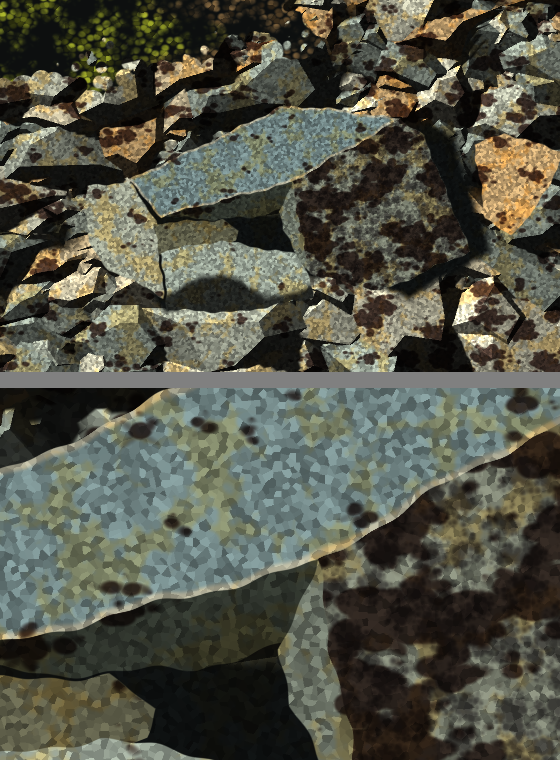
Top: the whole. Bottom: its middle third, enlarged.
This texture is drawn by a WebGL 1 fragment shader. Its source:

```glsl
precision highp float;
uniform vec2 u_resolution;

const vec3 SUN = vec3(-0.5, 0.62, 0.6);
const vec3 GREY = vec3(0.55, 0.59, 0.54);
const vec3 PALE = vec3(0.80, 0.79, 0.69);
const vec3 OCHRE = vec3(0.70, 0.58, 0.40);
const vec3 SHADE = vec3(0.05, 0.06, 0.06);
const vec3 LEAF = vec3(0.46, 0.49, 0.12);
const vec3 TWIG = vec3(0.40, 0.31, 0.19);

vec2 hash2(vec2 p) {
  vec3 q = fract(p.xyx * vec3(0.1031, 0.1030, 0.0973));
  q += dot(q, q.yzx + 33.33);
  return fract((q.xx + q.yz) * q.zy);
}

// Cellular noise: nearest distance and cell id
vec2 cell(vec2 p) {
  vec2 best = vec2(9.0, 0.0);
  for (int j = -1; j <= 1; j++)
    for (int i = -1; i <= 1; i++) {
      vec2 c = floor(p) + vec2(float(i), float(j));
      vec2 r = hash2(c);
      float d = length(c + r - p);
      if (d < best.x) best = vec2(d, fract(r.x * 7.0 + r.y * 13.0));
    }
  return best;
}

float patches(vec2 p) {
  return 0.55 * cell(p).x + 0.3 * cell(p * 2.3 + 4.0).x + 0.22 * cell(p * 5.3 + 9.0).x;
}

// Faceted boulders: height, slope, id
vec4 boulders(vec2 p) {
  vec4 best = vec4(-9.0);
  for (int j = -1; j <= 1; j++)
    for (int i = -1; i <= 1; i++) {
      vec2 c = floor(p) + vec2(float(i), float(j));
      vec2 r = hash2(c + 105.0);
      vec2 q = p - c - 0.15 - 0.7 * r;
      float base = 0.7 * hash2(c + 131.0).x;
      vec2 slope = 0.9 * (r.yx - 0.5);
      float h = base + 0.4 - dot(slope, q);
      for (int k = 0; k < 5; k++) {
        vec2 v = hash2(c * 3.0 + float(k) * 7.7 + 202.0);
        float a = 1.2566 * (float(k) + 0.9 * v.x);
        vec2 s = vec2(cos(a), sin(a)) * mix(0.8, 2.6, v.y);
        float side = base + 0.85 - dot(s, q);
        if (side < h) { h = side; slope = s; }
      }
      if (h > best.x) best = vec4(h, slope, r.x);
    }
  return best;
}

// Sunlit heap of large and small boulders: colour and lichen level
vec4 heap(vec2 p) {
  vec2 q = vec2((p.x - 0.75) * (4.2 + 2.2 * p.y), p.y * (4.6 + 2.4 * p.y)) + 20.0;
  vec4 rock = boulders(q);
  vec4 small = boulders(q * 2.1 + 40.0);
  small.x = small.x / 2.1 + 0.12;
  if (small.x > rock.x) rock = small;
  float blocked = 0.0;
  for (int k = 1; k <= 4; k++) {
    float t = 0.17 * float(k);
    blocked = max(blocked, boulders(q + SUN.xy * t).x - rock.x - SUN.z * t);
  }
  float light = max(dot(normalize(vec3(rock.yz, 1.0)), SUN), 0.0);
  light *= (1.0 - smoothstep(0.0, 0.07, blocked)) * smoothstep(0.05, 0.45, rock.x);
  vec3 tint = mix(GREY, PALE, smoothstep(0.3, 0.7, rock.w));
  tint = mix(tint, OCHRE, smoothstep(0.72, 0.82, rock.w) * smoothstep(0.1, 0.5, p.y));
  return vec4(tint * (0.1 + 1.1 * light), 0.25 + 0.17 * fract(rock.w * 9.0));
}

float edge(vec2 p, vec2 a, vec2 b) {
  vec2 d = normalize(b - a);
  return dot(p - a, vec2(-d.y, d.x));
}

// Convex six-sided outline, corners clockwise
float hexagon(vec2 p, vec2 a, vec2 b, vec2 c, vec2 d, vec2 e, vec2 f) {
  return max(max(max(edge(p, a, b), edge(p, b, c)), max(edge(p, c, d), edge(p, d, e))),
             max(edge(p, e, f), edge(p, f, a)));
}

vec4 layer(vec4 under, float d, vec3 tint, float lichen, float blur) {
  return mix(under, vec4(tint, lichen), 1.0 - smoothstep(-blur, blur, d));
}

// Grain, warm mottling and dark lichen
vec3 weather(vec2 p, vec3 tint, float lichen) {
  tint *= 0.72 + 0.56 * cell(p * 150.0).y;
  tint *= mix(vec3(1.0), vec3(1.1, 0.98, 0.76), smoothstep(0.45, 0.62, patches(p * 14.0)));
  float spots = 1.0 - smoothstep(lichen - 0.04, lichen + 0.04, patches(p * vec2(8.0, 11.0) + 7.0));
  return mix(tint, tint * vec3(0.36, 0.28, 0.27), spots);
}

vec3 foliage(vec2 p) {
  vec2 leaf = cell(p * vec2(52.0, 62.0));
  float clump = smoothstep(0.62, 0.2, patches(p * 8.0));
  vec3 tint = mix(LEAF, TWIG, smoothstep(0.42, 0.6, p.x + 0.1 * sin(p.y * 40.0)));
  return mix(SHADE, tint * (0.4 + 1.1 * leaf.y), clump * smoothstep(0.75, 0.3, leaf.x));
}

vec3 scene(vec2 p) {
  float px = 0.7 / u_resolution.y;
  vec2 w = p + 0.003 * sin(p.yx * 47.0) + 0.0015 * sin(p.yx * 131.0 + 2.0);
  vec4 s = heap(p);
  // Side boulders and cast shadows
  float block = hexagon(w - vec2(0.08, -0.01), vec2(0.78, 0.51), vec2(1.07, 0.68), vec2(1.14, 0.64),
    vec2(1.24, 0.33), vec2(1.02, 0.21), vec2(0.83, 0.26));
  s = layer(s, block, SHADE, 0.1, 0.015);
  s = layer(s, hexagon(w, vec2(1.275, 0.61), vec2(1.35, 0.643), vec2(1.52, 0.59), vec2(1.43, 0.42),
    vec2(1.37, 0.37), vec2(1.305, 0.41)), OCHRE * 1.08, 0.31, px);
  s = layer(s, hexagon(w, vec2(0.23, 0.42), vec2(0.35, 0.51), vec2(0.62, 0.45), vec2(0.82, 0.42),
    vec2(0.84, 0.27), vec2(0.45, 0.16)), SHADE, 0.1, 0.012);
  s = layer(s, hexagon(w, vec2(0.231, 0.50), vec2(0.343, 0.512), vec2(0.42, 0.41), vec2(0.44, 0.20),
    vec2(0.294, 0.275), vec2(0.235, 0.35)), vec3(0.60, 0.62, 0.55), 0.27, px);
  s = layer(s, hexagon(w, vec2(0.41, 0.40), vec2(0.60, 0.41), vec2(0.64, 0.375), vec2(0.63, 0.35),
    vec2(0.55, 0.335), vec2(0.43, 0.32)), vec3(0.36, 0.36, 0.28), 0.26, px);
  vec3 ledge = mix(GREY * 0.25, GREY * 1.05, smoothstep(0.22, 0.245, w.y + 0.03 * sin(w.x * 19.0)));
  s = layer(s, hexagon(w, vec2(0.435, 0.324), vec2(0.588, 0.353), vec2(0.814, 0.314), vec2(0.843, 0.20),
    vec2(0.64, 0.16), vec2(0.45, 0.167)), ledge, 0.19, px);
  // Great block: underside, narrow side, dark front, flat top
  s = layer(s, hexagon(w, vec2(0.435, 0.42), vec2(0.60, 0.48), vec2(0.79, 0.51), vec2(0.77, 0.44),
    vec2(0.68, 0.415), vec2(0.55, 0.41)), vec3(0.18, 0.20, 0.17), 0.34, px);
  s = layer(s, hexagon(w, vec2(0.755, 0.43), vec2(0.785, 0.512), vec2(0.81, 0.40), vec2(0.84, 0.262),
    vec2(0.80, 0.31), vec2(0.76, 0.38)), vec3(0.42, 0.45, 0.40), 0.28, px);
  vec3 front = mix(vec3(0.24, 0.24, 0.22), vec3(0.46, 0.48, 0.42), smoothstep(0.3, 0.6, patches(p * 32.0)));
  s = layer(s, hexagon(w, vec2(0.784, 0.51), vec2(1.075, 0.68), vec2(1.137, 0.637), vec2(1.265, 0.324),
    vec2(1.02, 0.216), vec2(0.833, 0.265)), front, 0.47, px);
  float top = hexagon(w, vec2(0.343, 0.514), vec2(0.755, 0.712), vec2(0.86, 0.712), vec2(1.075, 0.68),
    vec2(0.784, 0.51), vec2(0.435, 0.418));
  vec3 slab = mix(vec3(0.43, 0.51, 0.51), PALE * 0.8, smoothstep(-0.009, -0.003, top));
  s = layer(s, top, slab, 0.215, px);
  vec3 color = weather(p, s.rgb, s.a);
  // Shrubs behind the heap
  float shrub = min(p.y - 0.78 - 0.15 * p.x, 0.79 - p.x) + 0.05 * sin(p.x * 17.0) * sin(p.y * 23.0);
  shrub += 0.09 * (cell(p * 26.0).x - 0.4);
  return mix(color, foliage(p), smoothstep(-0.006, 0.006, shrub));
}

void main() {
  vec3 color = vec3(0.0);
  for (int k = 0; k < 2; k++) {
    vec2 offset = (float(k) - 0.5) * vec2(0.5, 0.4);
    color += 0.5 * scene((gl_FragCoord.xy + offset) / u_resolution.y);
  }
  gl_FragColor = vec4(color, 1.0);
}
```
